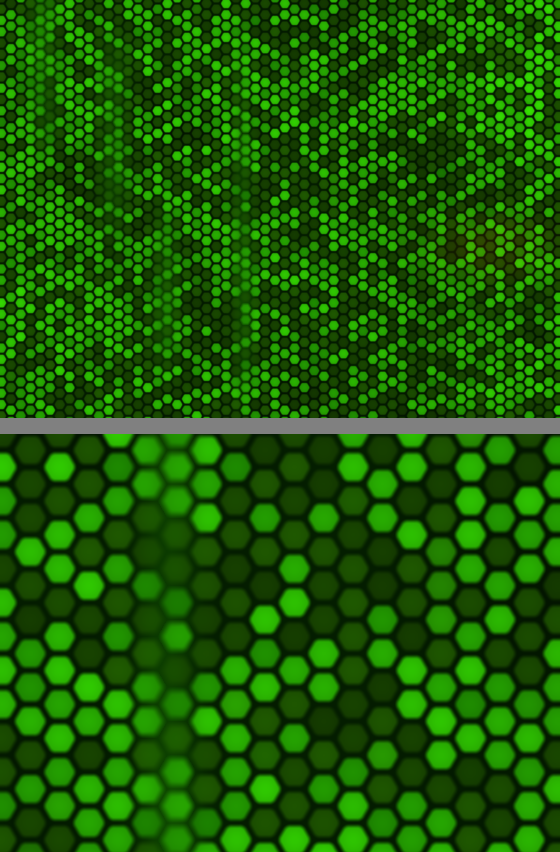
Top, the full canvas; bottom, a detail of the centre.
Reproduce this pattern procedurally as a Shadertoy shader.

```glsl
const float ROWS = 37.0;                       // dots down the canvas
const vec2 LATTICE = vec2(1.7320508, 1.0);     // period of one sub-lattice
const vec2 ORIGIN = vec2(0.097, 0.19);         // centre of the first dot
const float APOTHEM = 0.41;
const float ROUNDING = 0.20;
const float EDGE_SOFTNESS = 0.085;
const float DARK_SHARE = 0.46;
const vec3 GAP = vec3(0.012, 0.095, 0.0);
const vec3 UNLIT = vec3(0.100, 0.290, 0.0);
const vec3 DIM = vec3(0.095, 0.460, 0.0);
const vec3 LIT = vec3(0.175, 0.740, 0.005);
const vec3 HAZE = vec3(0.065, 0.330, 0.0);
const vec3 AMBER = vec3(0.13, 0.035, 0.0);
const vec2 AMBER_CENTRE = vec2(1.18, 0.41);
const float SPINE_X = 0.58;                    // axis of the feathered shading

// Smeared streaks: centre x, centre y, half width, half height
const vec4 STREAKS[4] = vec4[4](
    vec4(0.580, 0.45, 0.024, 0.42),
    vec4(0.270, 0.66, 0.038, 0.26),
    vec4(0.105, 0.84, 0.036, 0.20),
    vec4(0.395, 0.30, 0.032, 0.20));

float hash(vec2 p) {
    vec3 q = fract(p.xyx * 0.1031);
    q += dot(q, q.yzx + 33.33);
    return fract((q.x + q.y) * q.z);
}

float noise(vec2 p) {
    vec2 i = floor(p), f = fract(p);
    f = f * f * (3.0 - 2.0 * f);
    return mix(mix(hash(i), hash(i + vec2(1, 0)), f.x),
               mix(hash(i + vec2(0, 1)), hash(i + vec2(1, 1)), f.x), f.y);
}

// Signed distance to a hexagon with level top and bottom sides
float hexagon(vec2 p, float apothem) {
    const vec3 k = vec3(-0.8660254, 0.5, 0.5773503);
    p = abs(p);
    p -= 2.0 * min(dot(k.xy, p), 0.0) * k.xy;
    p -= vec2(clamp(p.x, -k.z * apothem, k.z * apothem), apothem);
    return length(p) * sign(p.y);
}

// Centre of the nearest dot in the staggered lattice
vec2 nearestDot(vec2 p) {
    vec2 a = round(p / LATTICE) * LATTICE;
    vec2 b = (floor(p / LATTICE) + 0.5) * LATTICE;
    return dot(p - a, p - a) < dot(p - b, p - b) ? a : b;
}

float streakAmount(vec2 uv) {
    float amount = 0.0;
    for (int i = 0; i < 4; i++) {
        vec4 s = STREAKS[i];
        float sway = 0.012 * (noise(vec2(uv.y * 6.0, float(i) * 7.0)) - 0.5);
        vec2 d = (uv - s.xy - vec2(sway, 0.0)) / s.zw;
        float patchy = 0.55 + 0.45 * noise(vec2(float(i) * 5.0, uv.y * 9.0));
        amount = max(amount, patchy * exp(-d.x * d.x - d.y * d.y * d.y * d.y));
    }
    return amount;
}

vec3 dotColour(vec2 centre, vec2 uv, float streak) {
    vec2 id = round(centre * 2.0 / LATTICE);
    float pick = hash(id + 17.0);
    float tone = hash(id + 71.0);

    // Feathered bands slope away from the spine and cluster the unlit dots
    float away = abs(uv.x - SPINE_X);
    float band = noise(vec2(away * 5.0, (uv.y - 0.6 * away) * 17.0) + 4.0);
    float sides = smoothstep(0.35, 0.72, abs(uv.x - 0.67));
    float share = DARK_SHARE + 0.5 * (band - 0.5) - 0.17 * sides;

    vec3 unlit = UNLIT * (0.75 + 0.4 * tone);
    vec3 lit = mix(DIM, LIT, sqrt(tone));
    vec3 colour = mix(unlit, lit, smoothstep(-0.03, 0.03, pick - share));
    colour = mix(colour, mix(UNLIT, DIM, 0.7), 0.45 * streak);
    float corner = smoothstep(0.5, 0.0, length(uv - vec2(1.34, 1.0)));
    return colour * (0.97 + 0.08 * sides + 0.12 * corner);
}

void mainImage(out vec4 fragColor, in vec2 fragCoord) {
    vec2 uv = fragCoord / iResolution.y;
    vec2 p = uv * ROWS - ORIGIN;
    vec2 centre = nearestDot(p);
    vec2 local = p - centre;
    float streak = streakAmount(uv);

    // Soft rounded dot, blurred further inside the streaks
    float d = hexagon(local, APOTHEM - ROUNDING) - ROUNDING;
    float soft = max(EDGE_SOFTNESS + 0.10 * streak, 0.75 * ROWS / iResolution.y);
    float mask = 1.0 - smoothstep(-soft, soft, d);

    vec3 colour = dotColour(centre, (centre + ORIGIN) / ROWS, streak);
    colour *= 1.06 - 0.65 * dot(local, local);
    vec3 gap = mix(GAP, HAZE, 0.65 * streak);
    gap *= 0.75 + 0.5 * noise(uv * 7.0);
    colour = mix(gap, colour, mask);

    // Warm stain and broad uneven light
    vec2 stain = (uv - AMBER_CENTRE) / vec2(0.13, 0.075);
    colour += AMBER * exp(-dot(stain, stain)) * (0.6 + 0.4 * noise(uv * 20.0));
    colour *= 0.92 + 0.16 * noise(uv * 4.0 + 9.0);
    fragColor = vec4(clamp(colour, 0.0, 1.0), 1.0);
}
```
